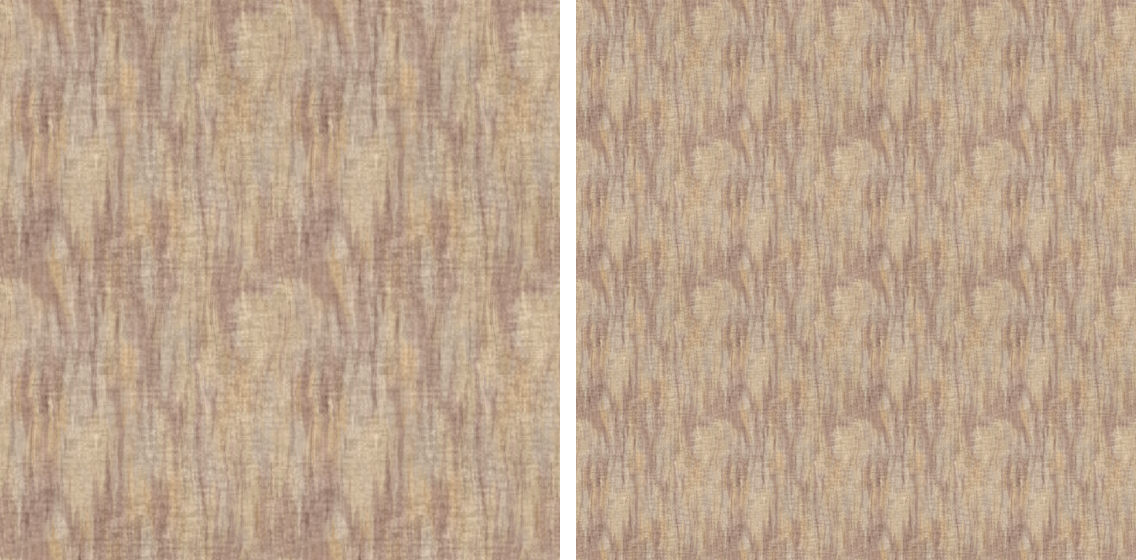
Left: one tile. Right: repeated 2 by 2.
Reproduce this texture procedurally as a WebGL 2 fragment shader.

```glsl
#version 300 es
precision highp float;
uniform vec2 u_resolution;
out vec4 fragColor;

float hash(vec2 cell) {
  vec3 q = fract(vec3(cell.xyx) * vec3(0.1031, 0.1030, 0.0973));
  q += dot(q, q.yzx + 33.33);
  return fract((q.x + q.y) * q.z);
}

// Value noise that wraps after one unit of p
float noise(vec2 p, vec2 cells, float seed) {
  p *= cells;
  vec2 i = floor(p), f = p - i;
  f = f * f * (3.0 - 2.0 * f);
  vec2 a = mod(i, cells) + seed * 17.0, b = mod(i + 1.0, cells) + seed * 17.0;
  return mix(mix(hash(a), hash(vec2(b.x, a.y)), f.x),
             mix(hash(vec2(a.x, b.y)), hash(b), f.x), f.y);
}

float fbm(vec2 p, vec2 cells, float seed) {
  float sum = 0.0, weight = 0.53;
  for (int k = 0; k < 4; k++) {
    sum += weight * noise(p, cells, seed + float(k));
    cells *= 2.0;
    weight *= 0.5;
  }
  return sum;
}

// Offset from a centre, the short way round the tile
vec2 wrapped(vec2 p, vec2 centre) {
  return fract(p - centre + 0.5) - 0.5;
}

// Soft ellipse that reaches zero at its radius
float spot(vec2 d, vec2 radius) {
  d /= radius;
  float s = max(0.0, 1.0 - dot(d, d));
  return s * s * (3.0 - 2.0 * s);
}

void main() {
  vec2 uv = gl_FragCoord.xy / u_resolution;
  vec2 tile = fract(uv * 2.0);

  // Nearly straight grain that parts around the knot
  vec2 knot = wrapped(tile, vec2(0.90, 0.893));
  vec2 arch = wrapped(tile, vec2(0.04, 0.07));
  float bend = fbm(tile, vec2(4.0, 5.0), 3.0) - 0.5;
  vec2 grain = tile;
  grain.x += 0.03 * bend - 0.6 * knot.x * spot(knot, vec2(0.17, 0.24));
  grain.x += 0.006 * (noise(tile, vec2(16.0, 64.0), 8.0) - 0.5);
  // Ragged ends of the brushed streaks
  grain.y += 0.10 * (noise(tile, vec2(100.0, 8.0), 11.0) - 0.5);

  float streaks = fbm(grain, vec2(17.0, 5.0), 21.0);
  float fine = fbm(grain, vec2(44.0, 4.0), 31.0);
  float tone = 0.5 * streaks + 0.5 * fine;

  // Arched grain falling to the right of the apex
  float parabola = arch.x * arch.x + arch.y / 9.7 + 0.006 * bend;
  float bands = noise(vec2(parabola, grain.y), vec2(84.0, 4.0), 41.0);
  float archMask = spot(arch - vec2(0.09, -0.14), vec2(0.25, 0.31));
  tone = mix(tone, 0.22 + 0.52 * bands, 0.85 * archMask);

  // Broken ring curling about the knot
  float radius = length(knot * vec2(1.0, 1.15)) + 0.07 * bend;
  float ring = exp(-pow((radius - 0.095) / 0.022, 2.0));
  tone += 0.14 * ring * smoothstep(0.09, -0.07, knot.x - 0.4 * knot.y);
  tone -= 0.08 * spot(knot, vec2(0.09, 0.08));

  // Broad mauve and pale areas
  tone += 0.05 * spot(wrapped(grain, vec2(0.78, 0.32)), vec2(0.10, 0.30));
  tone += 0.12 * spot(wrapped(grain, vec2(0.11, 0.15)), vec2(0.08, 0.09));
  float pale = spot(wrapped(grain, vec2(0.29, 0.36)), vec2(0.09, 0.24));
  tone -= 0.09 * pale;

  // Washes of colour
  float ochre = smoothstep(0.42, 0.70, fbm(grain, vec2(13.0, 5.0), 51.0)
    + 0.12 * spot(wrapped(grain, vec2(0.48, 0.60)), vec2(0.30, 0.16)));
  float grey = smoothstep(0.46, 0.72, fbm(grain, vec2(15.0, 5.0), 61.0)
    + 0.12 * spot(wrapped(grain, vec2(0.25, 0.82)), vec2(0.18, 0.24)));
  vec3 color = mix(vec3(0.775, 0.69, 0.575), vec3(0.755, 0.625, 0.48), 0.75 * ochre);
  color = mix(color, vec3(0.735, 0.67, 0.615), 0.7 * grey);
  color = mix(color, vec3(0.80, 0.72, 0.61), 0.5 * pale);
  color = mix(color, vec3(0.635, 0.515, 0.46), 0.8 * smoothstep(0.42, 0.66, tone));

  // Thin dark and light lines along the grain
  float line = noise(grain, vec2(72.0, 7.0), 71.0);
  color -= vec3(0.07, 0.075, 0.07) * smoothstep(0.70, 0.98, line);
  color += 0.05 * smoothstep(0.30, 0.04, line);

  // Woven threads with worn gaps
  float weft = noise(tile, vec2(24.0, 96.0), 81.0) - 0.5;
  float warp = noise(tile, vec2(120.0, 22.0), 91.0) - 0.5;
  float speck = noise(tile, vec2(128.0), 101.0) - 0.5;
  float wear = 0.6 + 0.8 * noise(tile, vec2(7.0), 111.0);
  color += 0.012 + wear * (0.085 * weft + 0.07 * warp + 0.075 * speck);
  color -= 0.07 * smoothstep(0.26, 0.48, weft) * noise(tile, vec2(48.0, 96.0), 121.0);

  // Slight fading from one repeat to the next
  color += 0.03 * (noise(uv, vec2(5.0), 131.0) - 0.5);
  fragColor = vec4(clamp(color, 0.0, 1.0), 1.0);
}
```
